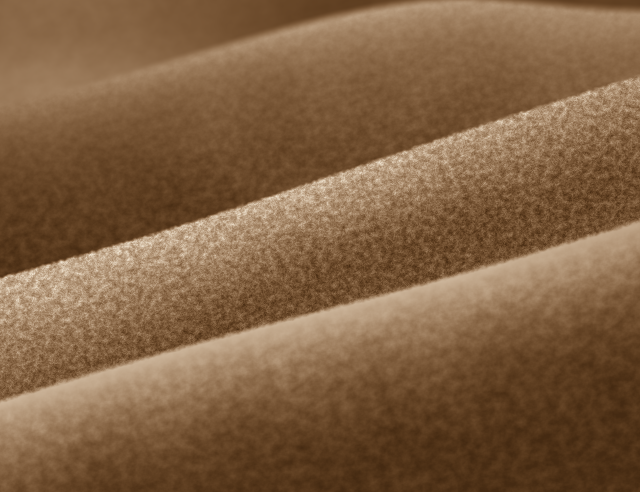
Write a Shadertoy shader that draws this texture.

```glsl
// Soft brown fleece lying in diagonal folds, with shallow focus on the middle fold.

vec2 gradientAt(vec2 cell) {
    vec3 h = fract(cell.xyx * vec3(0.1031, 0.1030, 0.0973));
    h += dot(h, h.yzx + 33.33);
    float angle = 6.2832 * fract((h.x + h.y) * h.z);
    return vec2(cos(angle), sin(angle));
}

float gradientNoise(vec2 p) {
    vec2 i = floor(p), f = fract(p);
    vec2 w = f * f * f * (f * (f * 6.0 - 15.0) + 10.0);
    float a = dot(gradientAt(i), f);
    float b = dot(gradientAt(i + vec2(1, 0)), f - vec2(1, 0));
    float c = dot(gradientAt(i + vec2(0, 1)), f - vec2(0, 1));
    float d = dot(gradientAt(i + vec2(1, 1)), f - vec2(1, 1));
    return mix(mix(a, b, w.x), mix(c, d, w.x), w.y);
}

// Clumped pile: octaves of noise, with detail setting the weight of the finer ones
float pile(vec2 p, float detail) {
    float sum = 0.0, weight = 1.0;
    for (int i = 0; i < 4; i++) {
        sum += weight * gradientNoise(p);
        p = mat2(1.6, 1.1, -1.1, 1.6) * p + 17.3;
        weight *= detail;
    }
    return sum;
}

// Heights of the three crests across the canvas
float backCrest(float x) {
    return 0.771 + 0.235 * smoothstep(-0.15, 0.75, x) - 0.025 * smoothstep(0.7, 1.0, x);
}
float middleCrest(float x) {
    return 0.436 + x * (0.387 + 0.024 * x) - 0.005 * sin(6.2832 * x);
}
float frontCrest(float x) {
    return 0.186 + 0.367 * x + 0.005 * sin(6.2832 * x);
}

// Tone from shadow brown to pale beige
vec3 fleeceColour(float tone) {
    float t = clamp(tone, 0.0, 1.1);
    vec3 blend = mix(vec3(0.27, 0.165, 0.07), vec3(0.87, 0.80, 0.71), t);
    return blend - vec3(0.02, 0.065, 0.10) * 4.0 * t * (1.0 - t);
}

void mainImage(out vec4 fragColor, in vec2 fragCoord) {
    vec2 uv = fragCoord / iResolution.xy;
    vec2 p = fragCoord / iResolution.y;
    float x = uv.x;

    // Pile coordinates run along the slope of the folds
    vec2 q = mat2(0.95, -0.31, 0.31, 0.95) * p * vec2(1.0, 1.15);
    float broad = gradientNoise(q * 7.0);
    float fuzz = gradientNoise(p * 110.0);

    // Out of focus cloth behind the folds
    float tone = 0.47 - 0.28 * smoothstep(0.1, 0.6, x) + 0.13 * smoothstep(0.97, 0.8, uv.y);
    tone += 0.04 * broad + 0.03 * pile(q * 30.0, 0.4);

    // Back fold: broad highlight sinking into a dark hollow on the left
    float d = backCrest(x) - uv.y;
    float depth = max(d, 0.0);
    float back = mix(0.19, 0.34, smoothstep(0.1, 0.6, x)) - 0.08 * smoothstep(0.12, 0.4, depth);
    back += mix(0.40, 0.36, x) * exp(-pow(depth / 0.11, 1.3));
    back += 0.12 * exp(-depth / 0.02) * smoothstep(0.0, 0.25, x) * smoothstep(0.95, 0.6, x);
    back += 0.07 * broad * smoothstep(0.0, 0.1, depth);
    back += pile(q * 48.0, 0.55) * mix(0.06, 0.15, smoothstep(0.05, 0.35, depth));
    tone = mix(tone, back, smoothstep(-0.012, 0.014, d));

    // Middle fold: crisp grain, fuzzy rim and shade gathering near the front
    d = middleCrest(x) - uv.y;
    depth = max(d, 0.0);
    float reach = mix(0.32, 0.21, smoothstep(0.0, 0.55, x));
    float middle = mix(mix(0.84, 0.70, smoothstep(0.5, 1.0, x)), 0.31,
                       smoothstep(-0.02, reach, depth));
    middle += 0.10 * exp(-depth / 0.012) + 0.05 * broad;
    middle += 0.24 * pile(q * 62.0, 0.85);
    tone = mix(tone, middle, smoothstep(-0.004, 0.005, d + 0.004 * fuzz));

    // Front fold: pale blurred crest falling away to deep brown
    d = frontCrest(x) - uv.y;
    depth = max(d, 0.0);
    float front = 0.06 + 0.78 * exp(-pow(depth / 0.17, 1.5));
    front += 0.08 * exp(-depth / 0.015) - 0.06 * smoothstep(0.7, 1.0, x) * exp(-depth / 0.1);
    front += 0.06 * broad * smoothstep(0.0, 0.1, depth);
    front += 0.14 * pile(q * 38.0, 0.55) * smoothstep(-0.03, 0.1, depth);
    tone = mix(tone, front, smoothstep(-0.006, 0.008, d + 0.003 * fuzz));

    fragColor = vec4(fleeceColour(tone), 1.0);
}
```
